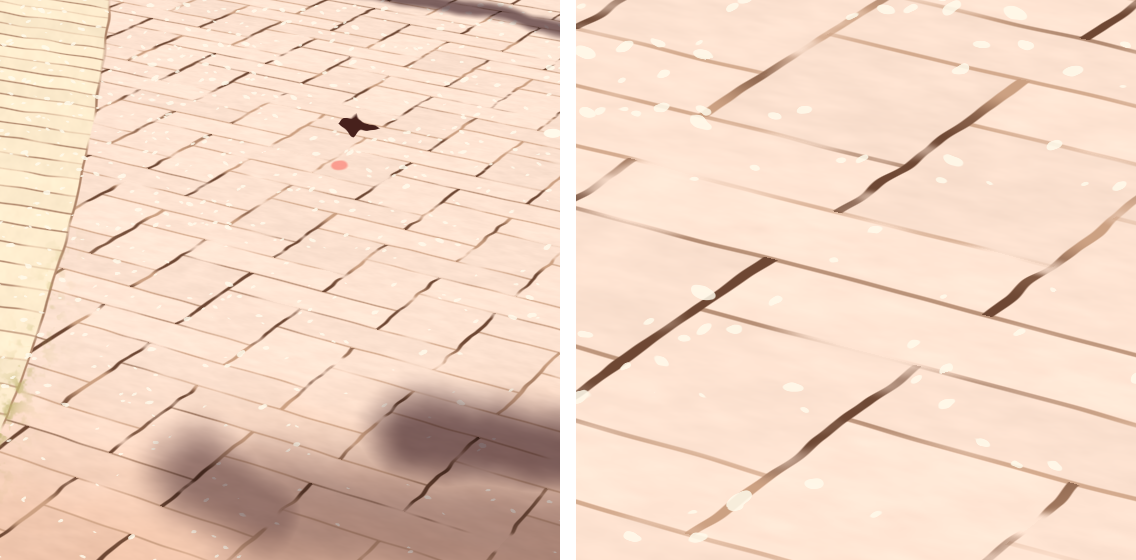
Left, the full canvas; right, a detail of the centre.
Give the GLSL for this texture, as a WebGL 2 fragment shader.

```glsl
#version 300 es
precision highp float;
// Sunlit herringbone brick paving seen in perspective, beside a strip of stacked bricks.
// The canvas is projected onto the ground, split into 2:1 bricks, and jointed;
// soft shadows, pale petals, moss and a few fallen leaves are laid on top.
uniform vec2 u_resolution;
out vec4 outColor;

const vec3 CLAY = vec3(1.0, 0.895, 0.825);
const vec3 STRIP = vec3(1.0, 0.93, 0.81);
const vec3 JOINT_PALE = vec3(0.80, 0.63, 0.51);
const vec3 JOINT_DARK = vec3(0.43, 0.28, 0.20);
const vec3 SHADE = vec3(0.47, 0.40, 0.43);
const vec3 PETAL = vec3(1.0, 0.98, 0.92);
const vec3 MOSS = vec3(0.74, 0.70, 0.43);
const vec3 LEAF = vec3(0.28, 0.13, 0.11);

float hash(vec2 p) {
  vec3 q = fract(vec3(p.xyx) * 0.1031);
  q += dot(q, q.yzx + 33.33);
  return fract((q.x + q.y) * q.z);
}

float noise(vec2 p) {
  vec2 i = floor(p), f = fract(p);
  f = f * f * (3.0 - 2.0 * f);
  return mix(mix(hash(i), hash(i + vec2(1, 0)), f.x),
             mix(hash(i + vec2(0, 1)), hash(i + vec2(1, 1)), f.x), f.y);
}

float fbm(vec2 p) {
  return 0.55 * noise(p) + 0.3 * noise(p * 2.1 + 7.0) + 0.15 * noise(p * 4.3 + 19.0);
}

float segment(vec2 p, vec2 a, vec2 b) {
  vec2 d = b - a;
  return length(p - a - d * clamp(dot(p - a, d) / dot(d, d), 0.0, 1.0));
}

vec2 rotate(vec2 p, float angle) {
  float c = cos(angle), s = sin(angle);
  return vec2(c * p.x - s * p.y, s * p.x + c * p.y);
}

// Antialiased cover of a shape whose signed distance is d.
float cover(float d, float soft) { return 1.0 - smoothstep(-soft, soft, d); }

// Depth measure of the ground: grows toward the top of the canvas.
float groundDepth(vec2 uv) { return 35.62 / (1.977 - uv.y - 0.0238 * uv.x); }

// Ground position, one unit per brick width.
vec2 groundPoint(vec2 uv, float depth) {
  float across = 0.1219 * (uv.x + 1.617) * depth - 4.419;
  return 2.0 * across + (21.0 - depth) * vec2(1, -1);
}

// Brick holding p: xy is its corner, zw its size.
vec4 herringbone(vec2 p) {
  vec2 cell = floor(p);
  float phase = mod(cell.x + cell.y, 4.0);
  return phase < 2.0 ? vec4(cell.x, cell.y - phase, 1, 2)
                     : vec4(cell.x - phase + 2.0, cell.y, 2, 1);
}

// Small turned ellipses, one for some cells of a jittered grid.
float petals(vec2 uv, float count, float chance, float soft) {
  vec2 g = uv * count, cell = floor(g);
  vec2 jitter = vec2(hash(cell + 3.1), hash(cell + 8.7)) * 0.5 + 0.25;
  vec2 q = rotate(fract(g) - jitter, 1.2 * hash(cell + 5.3) - 0.6);
  float size = 0.09 + 0.16 * hash(cell + 2.9);
  float d = length(q * vec2(1.0, 2.0)) - size + 0.12 * (noise(g * 6.0) - 0.5);
  return cover(d, soft * count) * step(hash(cell + 1.7), chance);
}

// Soft shadow around a line from a to b.
float softShadow(vec2 p, vec2 a, vec2 b, float radius) {
  return 1.0 - smoothstep(0.15 * radius, radius, segment(p, a, b));
}

void main() {
  vec2 uv = gl_FragCoord.xy / u_resolution;
  float px = 1.0 / min(u_resolution.x, u_resolution.y);
  float down = 1.0 - uv.y;
  float depth = groundDepth(uv), near = 21.0 / depth;
  vec2 p = groundPoint(uv, depth);

  // Herringbone: edge distances are brought back to canvas units.
  vec2 slope = vec2(length(vec2(dFdx(p.x), dFdy(p.x))), length(vec2(dFdx(p.y), dFdy(p.y)))) / px;
  vec2 bent = p + 0.035 * (vec2(noise(p * 3.0), noise(p * 3.0 + 40.0)) - 0.5);
  vec4 brick = herringbone(bent);
  vec2 local = bent - brick.xy;
  vec2 edge = min(local, brick.zw - local) / slope;
  float wear = fbm(p * 1.4 + 5.0), patchy = noise(p * 0.9 + 23.0);
  vec3 color = CLAY + 0.035 * (hash(brick.xy + 90.0) - 0.55) + 0.05 * (fbm(p * 5.0) - 0.5);
  color *= mix(vec3(1), vec3(0.95, 0.87, 0.82), smoothstep(0.6, 1.05, down + 0.1 * (wear - 0.5)));
  float thin = cover(edge.y - 0.0014 * near, px), wide = cover(edge.x - 0.0027 * near * (0.5 + wear), px);
  color = mix(color, mix(JOINT_PALE, JOINT_DARK, smoothstep(0.5, 0.85, patchy) * near * 0.6),
              thin * smoothstep(0.2, 0.55, wear) * 0.85);
  color = mix(color, mix(JOINT_PALE, JOINT_DARK, smoothstep(0.25, 0.6, patchy)),
              wide * smoothstep(0.2, 0.5, wear));

  // Stacked strip beyond the curved border on the left.
  float border = uv.x - 0.197 + 0.1 * down + 0.2 * down * down + 0.006 * (noise(uv * 30.0) - 0.5);
  float row = groundDepth(uv + vec2(0, 0.13 * uv.x + 0.004 * noise(uv * 25.0))) / 0.65;
  float rowEdge = (0.5 - abs(fract(row) - 0.5)) * 0.65 * 35.62 / (depth * depth);
  vec3 strip = STRIP + 0.04 * (hash(vec2(floor(row), 4.0)) - 0.6) + 0.04 * (fbm(uv * 60.0) - 0.5);
  float rowWear = smoothstep(0.2, 0.6, noise(vec2(uv.x * 14.0, row * 0.8)));
  strip = mix(strip, mix(JOINT_PALE, JOINT_DARK, 0.35 * rowWear), cover(rowEdge - 0.0017 * near, px) * (0.35 + 0.6 * rowWear));
  color = mix(color, strip, cover(border, px));
  float seam = cover(abs(border) - 0.0022, px) * smoothstep(0.25, 0.6, noise(uv * 22.0));
  color = mix(color, mix(JOINT_PALE, JOINT_DARK, 0.5 * noise(uv * 17.0)), seam);
  float mossy = exp(-abs(border) * 45.0) * smoothstep(0.3, 0.8, down);
  color = mix(color, MOSS, mossy * smoothstep(0.5, 0.72, fbm(uv * 55.0)) * 0.85);

  // Petals, denser toward the far left.
  float litter = mix(0.08, 0.5, smoothstep(0.25, 1.0, uv.y - 0.3 * uv.x + 0.15));
  color = mix(color, PETAL, 0.85 * max(petals(uv, 31.0, litter, px), petals(uv + 0.37, 47.0, litter * 0.8, px)));

  // Broad shadows at the lower right, a narrow one at the top.
  vec2 q = uv + 0.03 * (vec2(fbm(uv * 9.0), fbm(uv * 9.0 + 31.0)) - 0.5);
  float shade = 0.75 * softShadow(q, vec2(0.36, 0.15), vec2(0.48, 0.09), 0.13);
  shade = max(shade, 0.95 * softShadow(q, vec2(0.74, 0.22), vec2(1.06, 0.18), 0.12));
  shade = max(shade, 0.55 * softShadow(q, vec2(0.48, 0.10), vec2(1.05, 0.02), 0.17));
  float pole = segment(q, vec2(0.62, 1.02), vec2(1.05, 0.945)) - 0.012;
  shade = max(shade, 0.95 * cover(pole, 0.008));
  color *= mix(vec3(1), SHADE, shade);

  // Fallen leaves: one dark and pointed, one red, one pale.
  vec2 l = rotate(uv - vec2(0.634, 0.776), 0.12);
  float leaf = abs(l.y) + 0.5 * abs(l.x) - 0.017 + 0.012 * (noise(uv * 70.0) - 0.5);
  color = mix(color, LEAF, cover(leaf, px));
  float red = length((uv - vec2(0.605, 0.706)) * vec2(1, 1.7)) - 0.017 + 0.01 * noise(uv * 60.0);
  color = mix(color, vec3(0.98, 0.55, 0.50), 0.8 * cover(red, 0.004));
  float pale = length((uv - vec2(0.987, 0.762)) * vec2(1, 2)) - 0.016;
  color = mix(color, PETAL, cover(pale, px));

  outColor = vec4(clamp(color, 0.0, 1.0), 1.0);
}
```
